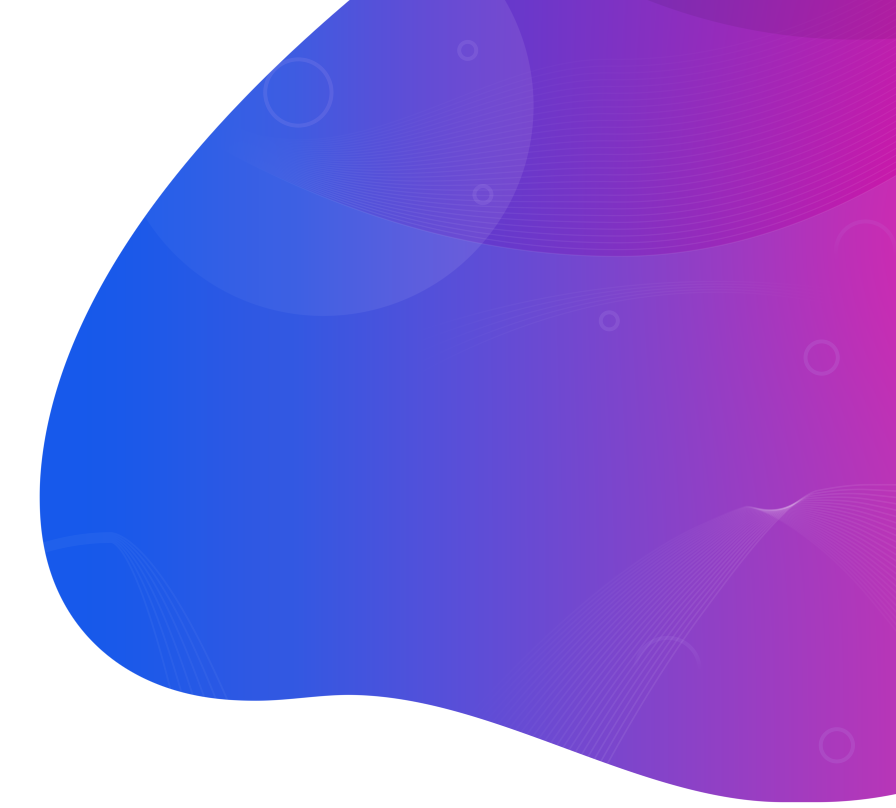
A WebGL 1 fragment shader for this background:

```glsl
precision highp float;
// A soft blob on white, filled with a blue to magenta gradient.
// Its outline joins a power curve, a superellipse corner and a wavy base;
// translucent discs, rings and fans of fine curves lie over the fill.
// Lengths are fractions of the canvas width, with y pointing up.

uniform vec2 u_resolution;

float pixel;

float stroke(float d, float halfWidth) {
  return 1.0 - smoothstep(halfWidth - 0.6 * pixel, halfWidth + 0.6 * pixel, abs(d));
}

float fill(float d) {
  return smoothstep(-0.7 * pixel, 0.7 * pixel, d);
}

float disc(vec2 p, vec2 center, float radius) {
  return fill(radius - length(p - center));
}

float ring(vec2 p, vec2 center, float radius) {
  return stroke(length(p - center) - radius, 0.0022);
}

// Approximate distance to the blob outline, positive inside
float blob(vec2 p) {
  if (p.y > 0.349) {
    float t = (p.y - 0.349) / 0.5534;
    float slope = 1.175 * pow(t, 0.88);
    return (p.x - 0.0443 - 0.346 * pow(t, 1.88)) / sqrt(1.0 + slope * slope);
  }
  if (p.x < 0.2865) {
    vec2 q = (vec2(0.2865, 0.349) - p) / vec2(0.2422, 0.2292);
    return 0.235 * (1.0 - pow(pow(q.x, 2.25) + pow(q.y, 2.25), 1.0 / 2.25));
  }
  float right = max(p.x - 0.911, 0.0) / 0.089;
  float base = 0.1198 + 0.0065 * smoothstep(0.2865, 0.39, p.x)
    - 0.1198 * smoothstep(0.388, 0.875, p.x) + 0.0091 * right * right;
  return p.y - base;
}

// Lower boundary of the upper fan
float sag(float x) {
  float d = x - 0.69;
  return 0.616 + (d < 0.0 ? 0.614 : 0.94) * d * d;
}

// One curve of the lower right fan: a steep climb, a crest, then a fall
float crest(float x, float k) {
  float start = mix(0.495, 0.69, k);
  float top = mix(0.833, 0.911, k);
  float climb = pow(max((top - x) / (top - start), 0.0), 1.5);
  float fall = pow(max(x - 0.833, 0.0) / 0.167, 1.3);
  return mix(0.331, 0.361, smoothstep(0.78, 0.97, x))
    - 0.26 * climb - 0.163 * (1.0 - k) * fall;
}

vec3 gradient(vec2 p) {
  vec3 c = mix(vec3(0.09, 0.35, 0.92), vec3(0.20, 0.345, 0.885), smoothstep(0.08, 0.35, p.x));
  c = mix(c, vec3(0.34, 0.31, 0.85), clamp((p.x - 0.33) / 0.17, 0.0, 1.0));
  c = mix(c, vec3(0.72, 0.21, 0.72), clamp((p.x - 0.5) / 0.5, 0.0, 1.0));
  float glow = exp(-dot(p - vec2(1.02, 0.64), p - vec2(1.02, 0.64)) / 0.05);
  return c + vec3(0.07, -0.04, -0.02) * glow;
}

// Fine curves, returned as the amount of white
float fans(vec2 p) {
  float light = 0.0;

  // Upper fan, spreading to the right
  float spread = mix(0.03, 0.22, smoothstep(0.24, 0.68, p.x));
  float fade = smoothstep(0.23, 0.40, p.x);
  for (int i = 0; i < 30; i++) {
    float k = float(i) / 29.0;
    light += 0.065 * (1.0 - 0.75 * k) * fade * stroke(p.y - sag(p.x) - k * spread, 0.0007);
  }

  // Lower right fan
  for (int i = 0; i < 24; i++) {
    float k = float(i) / 23.0;
    float y = crest(p.x, k);
    float slope = (crest(p.x + 0.002, k) - y) / 0.002;
    float d = (p.y - y) / sqrt(1.0 + slope * slope);
    light += mix(0.025, 0.075, k) * smoothstep(0.5, 0.68, p.x) * stroke(d, 0.0009);
  }

  // Small lower left fan
  for (int i = 0; i < 6; i++) {
    float k = float(i) / 5.0;
    float w = mix(0.07, 0.127, k);
    float s = max(p.x - 0.124, 0.0) / w;
    float slope = 0.288 * pow(s, 0.6) / w;
    float y = 0.297 + 0.01 * k - 0.18 * pow(s, 1.6) - 2.0 * pow(min(p.x - 0.124, 0.0), 2.0);
    light += 0.04 * stroke((p.y - y) / sqrt(1.0 + slope * slope), 0.001);
  }

  // Faint strands under the upper fan
  for (int i = 0; i < 5; i++) {
    float k = float(i);
    float y = 0.588 - 0.003 * k - (0.5 + 0.08 * k) * pow(p.x - 0.80, 2.0);
    light += 0.03 * smoothstep(0.45, 0.6, p.x) * smoothstep(0.95, 0.75, p.x) * stroke(p.y - y, 0.0007);
  }
  return light;
}

void main() {
  pixel = 1.0 / u_resolution.x;
  vec2 p = gl_FragCoord.xy / u_resolution * vec2(1.0, 0.9023);
  vec3 color = gradient(p);

  // Deeper purple above the sagging curve, and the dark disc at the top
  color += vec3(0.03 * (1.0 - p.x), -0.075, -0.035) * fill(p.y - sag(p.x)) * smoothstep(0.24, 0.5, p.x);
  color *= 1.0 - 0.07 * disc(p, vec2(0.957, 1.5), 0.642);

  // Large pale disc, brighter to the right
  float pale = disc(p, vec2(0.361, 0.784), 0.2345);
  color = mix(color, vec3(1.0), pale * mix(0.035, 0.085, smoothstep(0.18, 0.58, p.x)));
  color = mix(color, vec3(1.0), fans(p));

  // Rings, the last two open at the bottom
  float rings = ring(p, vec2(0.333, 0.799), 0.037) + ring(p, vec2(0.522, 0.846), 0.0095)
    + ring(p, vec2(0.539, 0.685), 0.0095) + ring(p, vec2(0.680, 0.544), 0.0095)
    + ring(p, vec2(0.917, 0.503), 0.018) + ring(p, vec2(0.934, 0.070), 0.018)
    + 0.6 * ring(p, vec2(0.966, 0.622), 0.033) * smoothstep(0.61, 0.65, p.y)
    + 0.7 * ring(p, vec2(0.745, 0.154), 0.036) * smoothstep(0.15, 0.18, p.y);
  color = mix(color, vec3(0.75, 0.65, 0.95), 0.14 * rings);

  gl_FragColor = vec4(mix(vec3(1.0), color, fill(blob(p))), 1.0);
}
```
